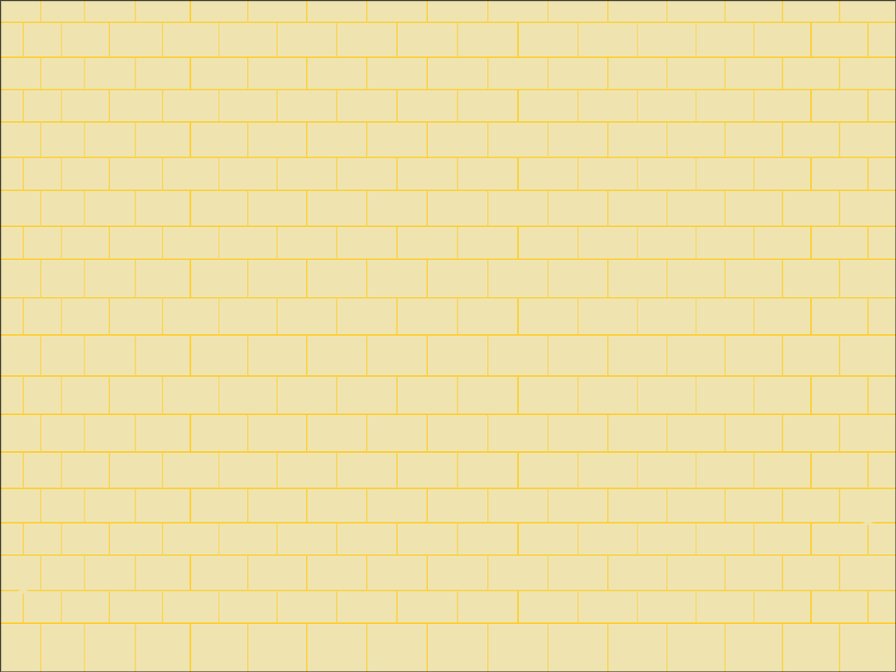
A WebGL 2 fragment shader for this pattern:

```glsl
#version 300 es
precision highp float;
// Cream brick wall with thin golden joints: 19 courses of uneven height,
// alternate courses shifted by half a brick. Joint positions come from
// smooth spacing formulas; loops find the nearest one on each axis.

uniform vec2 u_resolution;
out vec4 fragColor;

// The canvas measures 768 by 576 units, with y counted down from the top.
const vec2 CANVAS = vec2(768.0, 576.0);

float hash(float n) {
    return fract(sin(n * 12.9898 + 4.1) * 4375.85);
}

// Height of bed joint k: even steps, slow drift, a dip and slight jitter.
float bedJoint(float k) {
    float drift = -6.0 * sin(6.2832 * k / 17.0);
    float dip = -6.0 * exp(-pow((k - 8.0) / 2.5, 2.0));
    return 20.0 + 30.2 * k + drift + dip + 3.0 * (hash(k) - 0.5);
}

// Position of upright joint k: bricks are narrower toward the left.
float uprightJoint(float k) {
    return -12.0 + 50.4 * k + 32.0 * exp(-0.7 * k) - 4.0 * sin(0.42 * k);
}

// Share of a pixel covered by a line of the given width.
float lineCover(float dist, float width, float pixel) {
    float edge = (0.5 * (width + pixel) - abs(dist)) / pixel;
    return clamp(edge, 0.0, min(width / pixel, 1.0));
}

void main() {
    vec2 p = gl_FragCoord.xy / u_resolution * CANVAS;
    p.y = CANVAS.y - p.y;
    vec2 pixel = CANVAS / u_resolution;

    // Nearest bed joint, and the number of courses above this point.
    float course = 0.0, bedDist = 1e3, bedId = 0.0;
    for (int i = 0; i < 18; i++) {
        float k = float(i);
        float d = p.y - bedJoint(k);
        course += step(0.0, d);
        if (abs(d) < abs(bedDist)) { bedDist = d; bedId = k; }
    }

    // Nearest upright joint; even courses use the half-brick positions.
    float shift = mod(course, 2.0) < 0.5 ? 0.5 : 0.0;
    float sideDist = 1e3, sideId = 0.0;
    for (int i = 0; i < 16; i++) {
        float k = float(i) + shift;
        float d = p.x - uprightJoint(k);
        if (k < 15.2 && abs(d) < abs(sideDist)) { sideDist = d; sideId = k; }
    }

    // Joint strength varies; a few uprights are clearly bolder.
    float bold = max(1.0 - min(abs(sideId - 3.5), abs(sideId - 9.0)) * 4.0, 0.0);
    bold = max(bold, 1.0 - min(abs(sideId - 14.0) * 4.0, 1.0));
    float sideInk = mix(0.45 + 0.35 * hash(sideId + 31.0), 1.0, bold);
    float bedInk = 0.75 + 0.25 * hash(bedId + 7.0);
    float bed = bedInk * lineCover(bedDist, 1.4, pixel.y);
    float side = sideInk * lineCover(sideDist, 1.3, pixel.x);

    // Small chips in the bed joints near the lower corners.
    vec2 chipA = (p - vec2(20.0, bedJoint(16.0))) / vec2(4.0, 2.0);
    vec2 chipB = (p - vec2(744.0, bedJoint(14.0))) / vec2(4.0, 2.0);
    float chip = 1.0 - smoothstep(0.6, 1.3, min(length(chipA), length(chipB)));

    // Brick face, pale rims, then gold joints.
    vec3 brick = vec3(0.938, 0.890, 0.688);
    vec3 rim = vec3(0.932, 0.902, 0.735);
    vec3 gold = vec3(1.0, 0.80, 0.13);
    float halo = max(lineCover(bedDist, 3.6, pixel.y),
                     0.7 * lineCover(sideDist, 3.2, pixel.x));
    vec3 color = mix(brick, rim, halo);
    color = mix(color, gold, max(bed, side) * (1.0 - 0.85 * chip));

    // Dark hairline frame, heavier at the left and top.
    float heavy = max(lineCover(p.x, 2.0, pixel.x), lineCover(p.y, 2.0, pixel.y));
    vec2 far = CANVAS - p;
    float light = max(lineCover(far.x, 1.2, pixel.x), lineCover(far.y, 1.2, pixel.y));
    color *= 1.0 - max(0.7 * heavy, 0.6 * light);

    fragColor = vec4(color, 1.0);
}
```
